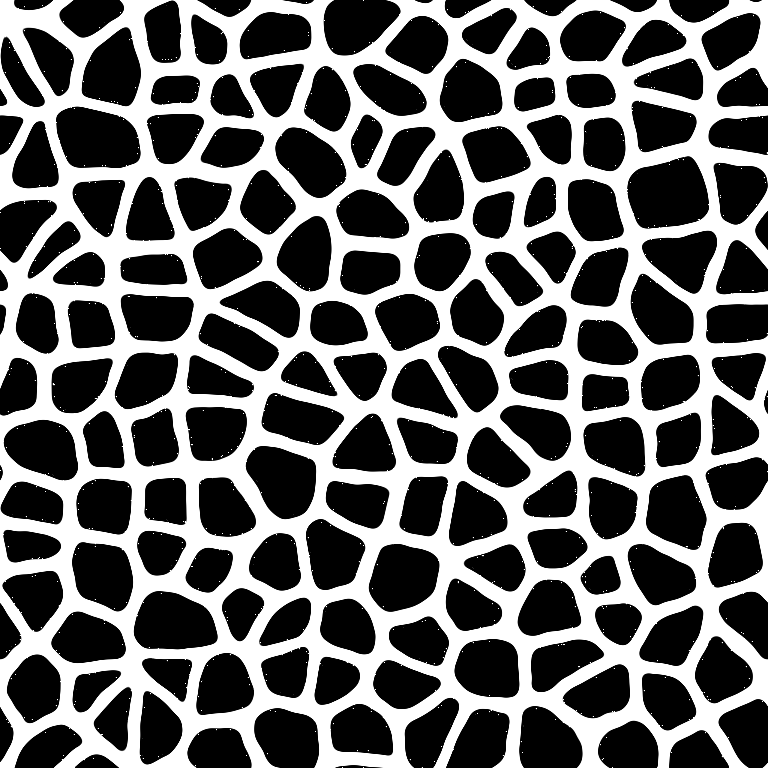
This pattern is drawn by a WebGL 2 fragment shader. Its source:

```glsl
#version 300 es
precision highp float;

uniform vec2 u_resolution;
out vec4 outColor;

const vec3 PATCH_COLOR = vec3(0.0);
const vec3 GAP_COLOR = vec3(1.0);
const ivec2 CELLS = ivec2(12, 13);   // patches across and up
const float JITTER = 0.82;           // irregularity of the patches
const float GAP_HALF = 0.0083;       // half width of the gaps
const float ROUNDING = 0.013;        // softness of the patch corners
const int BEND_PERIOD = 11;          // broad bending of the outlines
const float BEND_AMOUNT = 0.021;
const int WOBBLE_PERIOD = 52;        // fine unevenness of the outlines
const float WOBBLE_AMOUNT = 0.003;
const int SPECK_GRID = 512;          // tiny flecks just inside the outlines
const float SPECK_BAND = 0.004;
const float SPECK_SHARE = 0.03;

// Integer hash, wrapped to the given period, giving two values in 0..1
vec2 hash2(ivec2 cell, ivec2 period, uint seed) {
    uvec2 v = uvec2((cell + period) % period) + seed;
    v = v * 1664525u + 1013904223u;
    v.x += v.y * 1664525u;
    v.y += v.x * 1664525u;
    v ^= v >> 16u;
    v.x += v.y * 1664525u;
    v.y += v.x * 1664525u;
    v ^= v >> 16u;
    return vec2(v >> 8u) / 16777216.0;
}

// Tiling value noise with two channels, centred on zero
vec2 noise2(vec2 uv, int period, uint seed) {
    vec2 p = uv * float(period);
    ivec2 i = ivec2(floor(p));
    ivec2 wrap = ivec2(period);
    vec2 f = fract(p);
    f = f * f * (3.0 - 2.0 * f);
    vec2 low = mix(hash2(i, wrap, seed), hash2(i + ivec2(1, 0), wrap, seed), f.x);
    vec2 high = mix(hash2(i + ivec2(0, 1), wrap, seed), hash2(i + ivec2(1, 1), wrap, seed), f.x);
    return mix(low, high, f.y) - 0.5;
}

float smoothMin(float a, float b, float k) {
    float h = max(k - abs(a - b), 0.0) / k;
    return min(a, b) - 0.25 * h * h * k;
}

// Vector from a point to the seed of a cell, in canvas units
vec2 toSeed(vec2 uv, ivec2 cell) {
    vec2 offset = 0.5 + JITTER * (hash2(cell, CELLS, 71u) - 0.5);
    return (vec2(cell) + offset) / vec2(CELLS) - uv;
}

// Distance to the border of the surrounding cell, with rounded corners
float borderDistance(vec2 uv) {
    ivec2 home = ivec2(floor(uv * vec2(CELLS)));
    ivec2 owner = home;
    vec2 nearest = vec2(1.0);
    for (int y = -2; y <= 2; y++) {
        for (int x = -2; x <= 2; x++) {
            ivec2 cell = home + ivec2(x, y);
            vec2 seed = toSeed(uv, cell);
            if (dot(seed, seed) < dot(nearest, nearest)) {
                nearest = seed;
                owner = cell;
            }
        }
    }
    float border = 1.0;
    for (int y = -2; y <= 2; y++) {
        for (int x = -2; x <= 2; x++) {
            if (x == 0 && y == 0) continue;
            vec2 seed = toSeed(uv, owner + ivec2(x, y));
            float edge = dot(0.5 * (nearest + seed), normalize(seed - nearest));
            border = smoothMin(border, edge, ROUNDING);
        }
    }
    return border;
}

// Sparse dots on a fine grid
float specks(vec2 uv) {
    vec2 p = uv * float(SPECK_GRID);
    float chosen = step(hash2(ivec2(floor(p)), ivec2(SPECK_GRID), 907u).x, SPECK_SHARE);
    return chosen * (1.0 - smoothstep(0.3, 0.6, length(fract(p) - 0.5)));
}

void main() {
    vec2 uv = gl_FragCoord.xy / u_resolution;
    vec2 warped = uv + BEND_AMOUNT * noise2(uv, BEND_PERIOD, 13u)
                     + WOBBLE_AMOUNT * noise2(uv, WOBBLE_PERIOD, 37u);

    // Patches with a narrow smoothed edge
    float inside = borderDistance(warped) - GAP_HALF;
    float soft = 0.4 / min(u_resolution.x, u_resolution.y);
    float dark = smoothstep(-soft, soft, inside);

    // Flecks along the rim
    dark *= 1.0 - specks(uv) * step(inside, SPECK_BAND);

    outColor = vec4(mix(GAP_COLOR, PATCH_COLOR, dark), 1.0);
}
```
